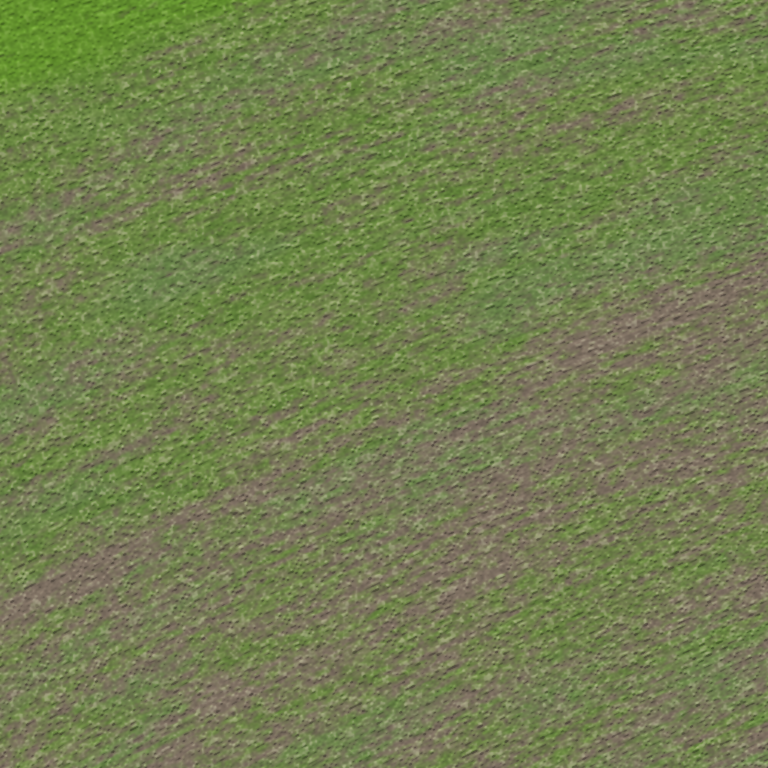
Write a Shadertoy shader that draws this texture.

```glsl
// A sloping field of thin young grass with reddish bare soil showing through.
// Coordinates follow gently fanning drill rows; stretched noise places soil
// streaks, and fine noise lit from above gives tufts, clods and shadows.

const vec3 DEEP_GRASS  = vec3(0.375, 0.505, 0.22);
const vec3 FRESH_GRASS = vec3(0.455, 0.55, 0.29);
const vec3 LUSH_GRASS  = vec3(0.38, 0.58, 0.15);
const vec3 COOL_GRASS  = vec3(0.43, 0.52, 0.36);
const vec3 BARE_SOIL   = vec3(0.50, 0.445, 0.39);
const vec3 PALE_TIPS   = vec3(0.60, 0.59, 0.50);
const float ROW_COUNT  = 56.0;
const float TAU = 6.2831853;

float hash(vec2 cell) {
    return fract(sin(dot(cell, vec2(127.1, 311.7))) * 43758.5453);
}

float valueNoise(vec2 p) {
    vec2 cell = floor(p);
    vec2 f = fract(p);
    f = f * f * (3.0 - 2.0 * f);
    float low  = mix(hash(cell), hash(cell + vec2(1.0, 0.0)), f.x);
    float high = mix(hash(cell + vec2(0.0, 1.0)), hash(cell + vec2(1.0)), f.x);
    return mix(low, high, f.y);
}

float fbm(vec2 p, int octaves) {
    float sum = 0.0, weight = 0.5, total = 0.0;
    for (int i = 0; i < octaves; i++) {
        sum += weight * valueNoise(p);
        total += weight;
        weight *= 0.6;
        p = mat2(1.9, 0.25, -0.25, 1.9) * p + 17.3;
    }
    return sum / total;
}

// x runs along the rows, y across them; the rows are steeper near the bottom
vec2 rowSpace(vec2 uv) {
    float slope = mix(0.56, 0.36, uv.y);
    return vec2(uv.x + 0.4 * uv.y, uv.y - slope * uv.x);
}

float band(float across, float center, float width) {
    float d = (across - center) / width;
    return exp(-d * d);
}

// Height of tufts and clods, in two sizes
float tuftHeight(vec2 row) {
    float coarse = valueNoise(row * vec2(105.0, 145.0));
    float fine = valueNoise(row * vec2(205.0, 245.0) + 41.0);
    return mix(coarse, fine, 0.55);
}

// Tendency towards bare ground: wide bands broken up by long streaks
float soilAmount(vec2 row, float lush) {
    float patches = fbm(row * vec2(5.0, 15.0) + 5.0, 4);
    float streaks = fbm(row * vec2(9.0, 52.0) + 23.0, 4);
    float bands = band(row.y, 0.21, 0.045) + 0.9 * band(row.y, -0.06, 0.05)
                + 0.5 * band(row.y, 0.645, 0.035) + 0.4 * band(row.y, -0.33, 0.07);
    float thinning = smoothstep(0.36, 0.1, row.y);
    return -0.1 + 0.13 * thinning + 0.22 * bands * streaks
         + 0.42 * (patches - 0.5) + 0.4 * (streaks - 0.5) - 0.25 * lush;
}

void mainImage(out vec4 fragColor, in vec2 fragCoord) {
    vec2 uv = fragCoord / iResolution.xy;
    vec2 row = rowSpace(uv);
    float lush = smoothstep(0.84, 0.91, row.y + 0.03 * (valueNoise(row * 14.0) - 0.5));

    // Fine relief, lit from above
    float height = tuftHeight(row);
    float relief = height - tuftHeight(rowSpace(uv + vec2(-0.0008, 0.0028)));
    float speckle = valueNoise(uv * vec2(250.0, 260.0) + 9.0);

    // Drill rows, wavering and fading in and out
    float waver = 0.012 * (fbm(row * vec2(7.0, 16.0), 2) - 0.5);
    float rowWave = sin(TAU * ROW_COUNT * (row.y + waver));
    float rowStrength = smoothstep(0.3, 0.75, fbm(row * vec2(5.0, 19.0) + 61.0, 2));
    float furrow = rowWave * rowStrength;

    // Cover of grass and soil, with ragged small gaps
    float gaps = fbm(row * vec2(60.0, 110.0) + 33.0, 2);
    float amount = soilAmount(row, lush) - 0.06 * furrow;
    float soil = smoothstep(-0.24, 0.3, amount + 0.25 * (0.5 - height) + 0.4 * (gaps - 0.5));

    // Grass tints
    float tint = fbm(row * vec2(28.0, 55.0) + 3.0, 3);
    vec3 grass = mix(DEEP_GRASS, FRESH_GRASS, smoothstep(0.2, 0.8, 0.5 * (tint + height)));
    float cool = smoothstep(0.45, 0.75, fbm(row * vec2(4.0, 13.0) + 80.0, 4));
    grass = mix(grass, COOL_GRASS, 0.4 * cool);
    grass = mix(grass, LUSH_GRASS, 0.75 * lush);

    // Blend, pale tips and stones, then shading
    vec3 color = mix(grass, BARE_SOIL, soil);
    float pale = smoothstep(0.52, 0.85, 0.6 * height + 0.4 * speckle);
    color = mix(color, PALE_TIPS, 0.5 * pale * (1.0 - 0.7 * lush));
    float shade = 1.0 + 0.2 * relief + 0.2 * (height - 0.5)
                + 0.14 * (speckle - 0.5) + 0.04 * furrow;
    float shadow = smoothstep(0.14, 0.42, -relief) * (1.0 - 0.5 * lush);
    color *= shade * (1.0 - 0.17 * shadow);

    fragColor = vec4(clamp(color, 0.0, 1.0), 1.0);
}
```
